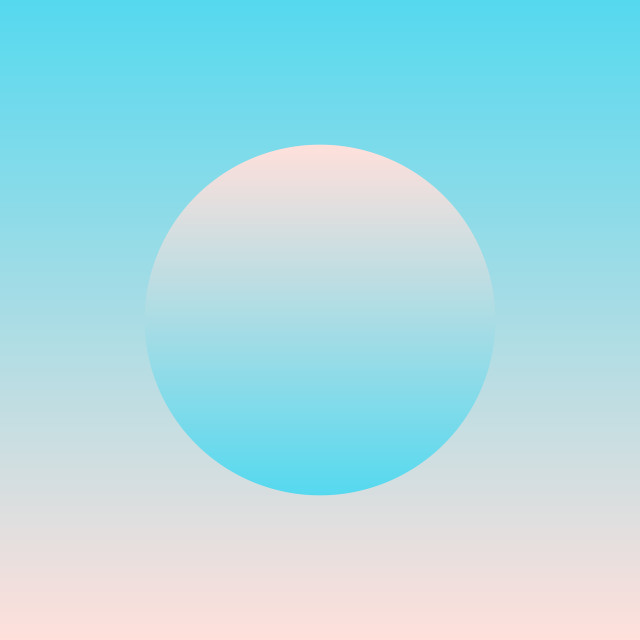
This background is drawn by a three.js fragment shader. Its source:

```glsl
// A cyan-to-blush vertical gradient with a centred disc in the reversed gradient.
varying vec2 vUv;

const vec3 CYAN = vec3(0.333, 0.851, 0.937);
const vec3 BLUSH = vec3(1.0, 0.878, 0.859);
const vec2 DISC_CENTER = vec2(0.5, 0.5);
const float DISC_RADIUS = 0.274;
const float EDGE_SOFTNESS = 0.001;

void main() {
  // Backdrop: blush at the bottom, cyan at the top
  vec3 backdrop = mix(BLUSH, CYAN, vUv.y);

  // Disc: the same colours reversed over its own height
  vec2 offset = vUv - DISC_CENTER;
  float discHeight = clamp(0.5 + 0.5 * offset.y / DISC_RADIUS, 0.0, 1.0);
  vec3 disc = mix(CYAN, BLUSH, discHeight);

  // Smooth circular edge
  float edgeDistance = length(offset) - DISC_RADIUS;
  float coverage = 1.0 - smoothstep(-EDGE_SOFTNESS, EDGE_SOFTNESS, edgeDistance);

  gl_FragColor = vec4(mix(backdrop, disc, coverage), 1.0);
}
```
